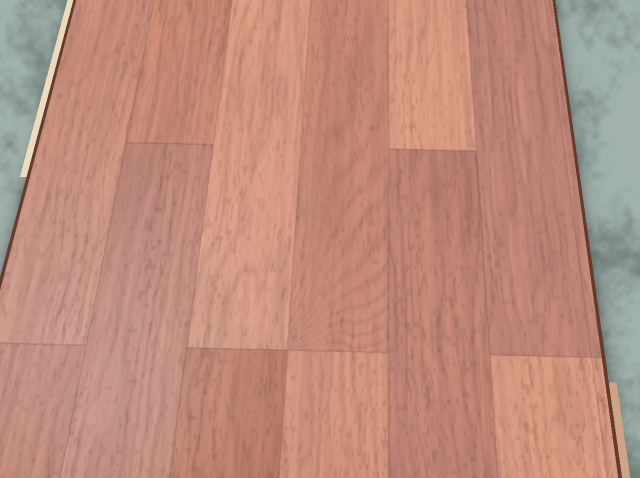
Write a Shadertoy shader that draws this texture.

```glsl
const vec3 SALMON = vec3(0.85, 0.61, 0.51);
const vec3 MAUVE = vec3(0.70, 0.49, 0.45);
const vec3 BROWN = vec3(0.69, 0.42, 0.32);
const vec3 HAZE = vec3(0.80, 0.64, 0.60);
const vec3 CONCRETE_LIGHT = vec3(0.63, 0.70, 0.68);
const vec3 CONCRETE_DARK = vec3(0.46, 0.52, 0.49);
const vec3 CREAM = vec3(0.93, 0.86, 0.74);
const vec3 EDGE_BROWN = vec3(0.40, 0.23, 0.17);

const float VANISH_X = 0.607;      // seam that stays upright
const float STRIP_BOTTOM = 0.171;  // strip width at the bottom
const float STRIP_TOP = 0.122;     // strip width at the top
const float LEFT_EDGE = -4.0;      // floor edges, in strips
const float RIGHT_EDGE = 2.1;
const float JOINT_HIGH = 0.692;
const float JOINT_LOW = 0.266;
const float JOINT_SLANT = 0.032;
const float SEAM_WIDTH = 0.012;
const float GRAIN_DEPTH = 0.075;
const float PORE_DEPTH = 0.11;

// Lightness and brownness of each board: upper row, then lower row
const vec2 BOARDS[12] = vec2[12](
    vec2(0.55, 0.10), vec2(0.70, 0.30), vec2(0.95, 0.05),
    vec2(0.55, 0.25), vec2(1.00, 0.05), vec2(0.25, 0.05),
    vec2(0.00, 0.35), vec2(0.25, 0.15), vec2(0.20, 0.70),
    vec2(0.85, 0.20), vec2(0.20, 0.15), vec2(0.90, 0.05));

float hash(vec2 p) {
    vec3 q = fract(p.xyx * 0.1031);
    q += dot(q, q.yzx + 33.33);
    return fract((q.x + q.y) * q.z);
}

float noise(vec2 p) {
    vec2 i = floor(p), f = fract(p);
    f = f * f * (3.0 - 2.0 * f);
    return mix(mix(hash(i), hash(i + vec2(1, 0)), f.x),
               mix(hash(i + vec2(0, 1)), hash(i + vec2(1, 1)), f.x), f.y);
}

float fbm(vec2 p) {
    float sum = 0.0, gain = 0.5;
    for (int k = 0; k < 4; k++) {
        sum += gain * noise(p);
        p = p * 2.03 + 17.0;
        gain *= 0.5;
    }
    return sum;
}

vec3 concrete(vec2 uv) {
    vec2 p = uv * vec2(1.34, 1.0) + 20.0;
    float mottle = fbm(p * 9.0) + 0.35 * (fbm(p * 60.0) - 0.5);
    float sheen = 0.25 * exp(-12.0 * pow(uv.y - 0.72, 2.0));
    return mix(CONCRETE_DARK, CONCRETE_LIGHT, smoothstep(0.25, 0.75, mottle + sheen));
}

vec3 wood(vec2 uv, float u) {
    float strip = clamp(floor(u), -4.0, 1.0);
    float across = u - strip;
    float joint = mod(strip, 3.0) < 0.5 ? JOINT_HIGH : JOINT_LOW;
    float above = uv.y - joint + JOINT_SLANT * (uv.x - 0.5);
    int board = int(strip) + 4 + (above < 0.0 ? 6 : 0);
    float seed = float(board) * 13.7 + 5.0;

    // Growth rings: straight, arched or fanned
    float warp = fbm(vec2(across * 2.5, uv.y * 3.0) + seed);
    float rings = across * 7.0 + warp * 4.0;
    if (board == 2) rings = 8.0 * pow(across - 0.6, 2.0) + uv.y * 2.0 + warp * 4.0;
    if (board == 3) rings = 8.0 * atan(above * 4.0 + 0.04, across + 0.12) + warp * 2.5;
    float band = 0.5 + 0.5 * sin(6.2832 * rings);
    float grain = (pow(band, 3.0) - 0.35) * mix(0.4, 1.2, noise(vec2(across * 3.0, uv.y * 4.0) + seed));

    // Fine fibres and short pores
    float fibre = noise(vec2(across * 28.0, uv.y * 7.0) + seed) - 0.5;
    float pores = noise(vec2(across * 46.0, uv.y * 75.0) + seed);
    float poreShade = smoothstep(0.55, 0.95, pores) * mix(0.35, 1.0, noise(vec2(across * 4.0, uv.y * 3.0) + seed));

    vec2 tone = BOARDS[board];
    float light = clamp(tone.x + 0.7 * (warp - 0.47) + 0.15 * fibre, 0.0, 1.0);
    vec3 color = mix(mix(MAUVE, SALMON, light), BROWN, tone.y);

    // Soft reflected light toward the lower left
    vec2 glare = (uv - vec2(0.12, 0.25)) * vec2(1.6, 1.3);
    color = mix(color, HAZE, 0.6 * exp(-3.5 * dot(glare, glare)));
    color *= 1.0 - GRAIN_DEPTH * grain - PORE_DEPTH * poreShade + 0.06 * fibre;

    // Seams between boards
    float side = min(across, abs(1.0 - across));
    float seam = max(1.0 - smoothstep(0.0, SEAM_WIDTH, side),
                     1.0 - smoothstep(0.0, 0.003, abs(above)));
    return color * (1.0 - 0.12 * seam);
}

vec3 scene(vec2 uv) {
    float u = (uv.x - VANISH_X) / mix(STRIP_BOTTOM, STRIP_TOP, uv.y);
    if (u > LEFT_EDGE && u < RIGHT_EDGE) return wood(uv, u);
    float gap = max(LEFT_EDGE - u, u - RIGHT_EDGE);

    // Board sides, pale core and contact shadow
    if (gap < 0.035) return EDGE_BROWN;
    bool core = u < 0.0 ? uv.y > 0.63 : uv.y < 0.2;
    if (core && gap < 0.11) return u < 0.0 ? CREAM : mix(CREAM, BROWN, 0.5);
    return concrete(uv) * (1.0 - 0.35 * exp(-14.0 * gap));
}

void mainImage(out vec4 fragColor, in vec2 fragCoord) {
    // Four samples smooth every edge
    vec3 color = vec3(0.0);
    for (int k = 0; k < 4; k++) {
        vec2 offset = vec2(k & 1, k >> 1) * 0.5 - 0.25;
        color += scene((fragCoord + offset) / iResolution.xy);
    }
    fragColor = vec4(color * 0.25, 1.0);
}
```
